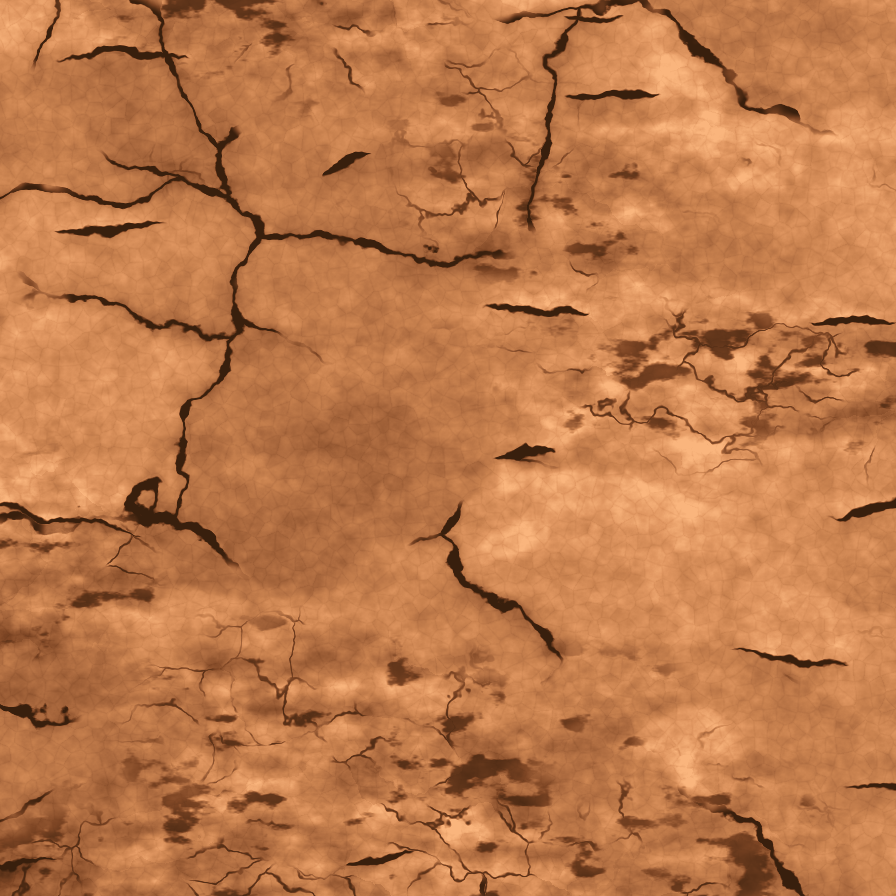
Write a WebGL 2 fragment shader that draws this texture.

```glsl
#version 300 es
precision highp float;
// Weathered sandstone face: layered noise gives a tone, warped Voronoi blocks
// add facets and gated cracks, scattered tapered fissures add deep shadows,
// and a colour ramp keyed on the red channel turns the tone into rock.
uniform vec2 u_resolution;
out vec4 fragColor;

const vec3 ROCK[6] = vec3[6](
  vec3(0.22, 0.12, 0.05), vec3(0.49, 0.27, 0.14), vec3(0.68, 0.42, 0.25),
  vec3(0.79, 0.51, 0.31), vec3(0.88, 0.59, 0.38), vec3(0.98, 0.71, 0.49));
const float BASE_TONE = 0.815;
const float CRACK_TONE = 0.2;
const vec2 BLOCK_SCALE = vec2(3.6, 5.2);
const vec2 CHIP_SCALE = vec2(11.0, 21.0);
const vec2 GRAIN_SCALE = vec2(62.0);
const vec2 FISSURE_SCALE = vec2(3.0, 6.5);
const vec2 STRATA_SCALE = vec2(3.5, 34.0);
const float CRACK_WIDTH = 0.0032;
const float SOFTNESS = 0.0012;

float hash(vec2 p) { return fract(sin(dot(p, vec2(127.1, 311.7))) * 43758.5453); }
vec2 hash2(vec2 p) { return vec2(hash(p), hash(p + 57.3)); }

float noise(vec2 p) {
  vec2 i = floor(p), f = fract(p);
  f = f * f * (3.0 - 2.0 * f);
  return mix(mix(hash(i), hash(i + vec2(1, 0)), f.x),
             mix(hash(i + vec2(0, 1)), hash(i + vec2(1, 1)), f.x), f.y);
}

// Zero-centred fractal noise.
float fbm(vec2 p) {
  float sum = 0.0, amp = 0.5;
  for (int i = 0; i < 5; i++) {
    sum += amp * (noise(p) - 0.5);
    p = p * 2.03 + 17.7;
    amp *= 0.5;
  }
  return sum;
}

// x: border distance in canvas units, y: cell random, zw: offset to cell seed.
vec4 voronoi(vec2 p, vec2 scale) {
  vec2 q = p * scale, cell = floor(q), f = fract(q), seed = vec2(0), id = vec2(0);
  float best = 9.0;
  for (int y = -1; y <= 1; y++) for (int x = -1; x <= 1; x++) {
    vec2 g = vec2(x, y), r = g + hash2(cell + g) - f;
    if (dot(r, r) < best) { best = dot(r, r); seed = r; id = g; }
  }
  float border = 9.0;
  for (int y = -2; y <= 2; y++) for (int x = -2; x <= 2; x++) {
    vec2 g = id + vec2(x, y), r = g + hash2(cell + g) - f, side = r - seed;
    if (dot(side, side) > 0.0001) {
      vec2 n = normalize(side);
      border = min(border, dot(0.5 * (seed + r), n) / length(n * scale));
    }
  }
  return vec4(border, hash(cell + id + 9.1), seed);
}

float line(float d, float width) {
  float soft = max(SOFTNESS, 0.8 / u_resolution.y);
  return 1.0 - smoothstep(width - soft, width + soft, d);
}

// x: dark opening, y: soft shade under it, z: lit ledge above it.
vec3 fissures(vec2 p) {
  vec3 result = vec3(0);
  vec2 cell = floor(p * FISSURE_SCALE);
  for (int y = -1; y <= 1; y++) for (int x = -1; x <= 1; x++) {
    vec2 g = cell + vec2(x, y), rnd = hash2(g + 31.0);
    if (hash(g + 5.7) < 0.45) continue;
    vec2 d = p - (g + hash2(g)) / FISSURE_SCALE;
    d.y -= d.x * (rnd.x - 0.5) * 0.4;
    float u = d.x / mix(0.03, 0.13, rnd.y * rnd.y);
    float taper = max(1.0 - u * u, 0.0);
    float width = mix(0.002, 0.0065, rnd.x) * taper;
    float open = line(abs(d.y), width) * smoothstep(0.0, 0.25, taper);
    float shade = taper * exp(-abs(d.y) / 0.012);
    result = max(result, vec3(open, shade * step(d.y, 0.0), shade * step(0.0, d.y)));
  }
  return result;
}

void main() {
  vec2 p = gl_FragCoord.xy / u_resolution.y;
  vec2 bend = vec2(fbm(p * 3.0), fbm(p * 3.0 + 40.0));
  vec2 jag = vec2(fbm(p * 17.0 + 8.0), fbm(p * 17.0 + 63.0));
  vec2 q = p + 0.2 * bend + 0.05 * jag;

  // Broad stains, bedding layers and grain.
  float broad = fbm(p * vec2(2.6, 4.2) + 3.0);
  float broken = smoothstep(-0.03, 0.14, fbm(p * vec2(3.0, 5.0) + 71.0));
  float strata = fbm((p + 0.06 * bend) * STRATA_SCALE + 12.0);
  float rough = fbm(p * vec2(34.0, 48.0));
  float tone = BASE_TONE + 0.36 * broad + 0.26 * strata * (0.4 + broken);
  tone += rough * mix(0.16, 0.42, broken) + 0.14 * fbm(p * 110.0);
  tone += 0.12 * smoothstep(0.08, 0.2, fbm(p * vec2(5.0, 7.0) + 25.0));

  // Blocks: each facet has its own tone and tilt, fading at its rim.
  vec4 block = voronoi(q, BLOCK_SCALE);
  float tilt = dot(block.zw, vec2(block.y - 0.5, -0.35));
  tone += (0.14 * (block.y - 0.5) + 0.09 * tilt) * smoothstep(0.0, 0.014, block.x);

  // Faint grain outlines.
  vec4 grain = voronoi(p + 0.012 * jag, GRAIN_SCALE);
  tone += 0.035 * (grain.y - 0.5) - 0.03 * line(grain.x, 0.0008);

  // Block cracks, chips in broken zones, pits and open fissures.
  float gate = smoothstep(-0.01, 0.08, fbm(p * 5.5 + 90.0));
  float crack = gate * line(block.x, CRACK_WIDTH * (0.6 + 5.0 * max(rough + 0.05, 0.0)));
  vec4 chip = voronoi(q + 0.03 * jag, CHIP_SCALE);
  float chipGate = broken * smoothstep(0.0, 0.12, fbm(p * 13.0 + 33.0));
  float chipCrack = chipGate * line(chip.x, 0.0016);
  float pits = broken * smoothstep(0.12, 0.22, fbm(p * vec2(20.0, 36.0) + 51.0));
  vec3 fissure = fissures(p + 0.05 * jag);

  tone += 0.08 * broken * (chip.y - 0.5) + 0.07 * fissure.z;
  tone -= 0.13 * gate * exp(-block.x / 0.011) + 0.16 * fissure.y;
  float dark = max(max(crack, fissure.x), max(0.75 * chipCrack, 0.7 * pits));
  tone = mix(tone, CRACK_TONE, dark);

  vec3 colour = ROCK[0];
  for (int i = 1; i < 6; i++) {
    float a = ROCK[i - 1].r, b = ROCK[i].r;
    colour = mix(colour, ROCK[i], clamp((tone - a) / (b - a), 0.0, 1.0));
  }
  fragColor = vec4(colour, 1.0);
}
```
